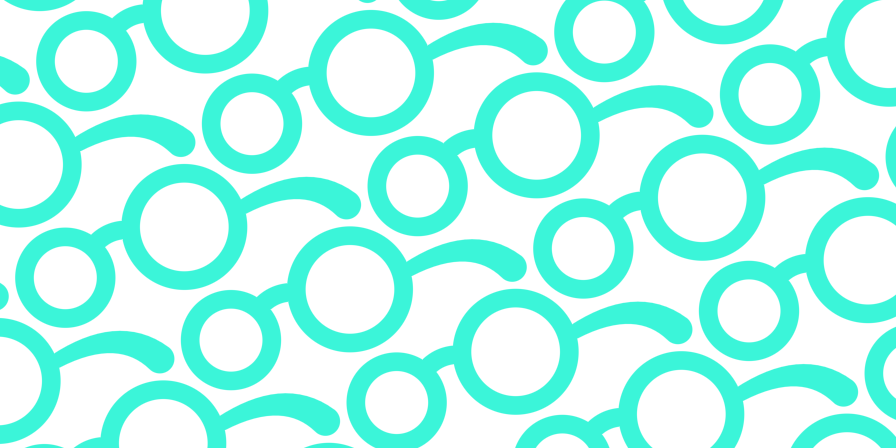
Reproduce this pattern procedurally as a Shadertoy shader.

```glsl
// Slanted lattice of turquoise spectacles: two round rims, a bridge and a curved temple.

const vec3 PAPER = vec3(1.0);
const vec3 TURQUOISE = vec3(0.23, 0.96, 0.85);

// Lattice, in canvas heights
const vec2 ORIGIN = vec2(0.8281, 0.8372);
const vec2 STEP_ALONG = vec2(0.3698, -0.1393);
const vec2 STEP_DOWN = vec2(-0.0469, -0.4831);

const float HALF_STROKE = 0.0208;
const int TEMPLE_SEGMENTS = 16;

float ringDistance(vec2 p, float radius, float halfWidth) {
    return abs(length(p) - radius) - halfWidth;
}

// Round-capped arc between two angles in radians
float arcDistance(vec2 p, float radius, float fromAngle, float toAngle, float halfWidth) {
    float angle = clamp(atan(p.y, p.x), fromAngle, toAngle);
    return length(p - radius * vec2(cos(angle), sin(angle))) - halfWidth;
}

vec2 bezier(vec2 a, vec2 b, vec2 c, float t) {
    return mix(mix(a, b, t), mix(b, c, t), t);
}

// Quadratic curve whose radius grows from start to end
float taperedCurveDistance(vec2 p, vec2 a, vec2 b, vec2 c, float startRadius, float endRadius) {
    float nearest = 1e3;
    float segments = float(TEMPLE_SEGMENTS);
    vec2 from = a;
    for (int i = 0; i < TEMPLE_SEGMENTS; i++) {
        vec2 to = bezier(a, b, c, float(i + 1) / segments);
        vec2 edge = to - from;
        float along = clamp(dot(p - from, edge) / dot(edge, edge), 0.0, 1.0);
        float radius = mix(startRadius, endRadius, (float(i) + along) / segments);
        nearest = min(nearest, length(p - from - edge * along) - radius);
        from = to;
    }
    return nearest;
}

// One pair of spectacles, centred on the large rim
float spectaclesDistance(vec2 p, float halfStroke) {
    float largeRim = ringDistance(p, 0.1198, halfStroke);
    float smallRim = ringDistance(p - vec2(-0.2656, -0.1133), 0.0911, halfStroke);
    float bridge = arcDistance(p - vec2(-0.1302, -0.0977), 0.0911,
                               radians(90.0), radians(140.0), halfStroke);
    float temple = taperedCurveDistance(p, vec2(0.1302, 0.0443), vec2(0.2708, 0.1263),
                                        vec2(0.3620, 0.0495), 0.0167, 0.0326);
    return min(min(largeRim, smallRim), min(bridge, temple));
}

// Nearest copy among the neighbouring lattice cells
float patternDistance(vec2 p, mat2 lattice) {
    vec2 cell = round(inverse(lattice) * p);
    float nearest = 1e3;
    for (int j = -1; j <= 1; j++) {
        for (int i = -1; i <= 1; i++) {
            vec2 centre = lattice * (cell + vec2(i, j));
            nearest = min(nearest, spectaclesDistance(p - centre, HALF_STROKE));
        }
    }
    return nearest;
}

void mainImage(out vec4 fragColor, in vec2 fragCoord) {
    vec2 p = fragCoord / iResolution.y - ORIGIN;
    float softness = 0.75 / iResolution.y;

    float d = patternDistance(p, mat2(STEP_ALONG, STEP_DOWN));
    float ink = 1.0 - smoothstep(-softness, softness, d);
    fragColor = vec4(mix(PAPER, TURQUOISE, ink), 1.0);
}
```
